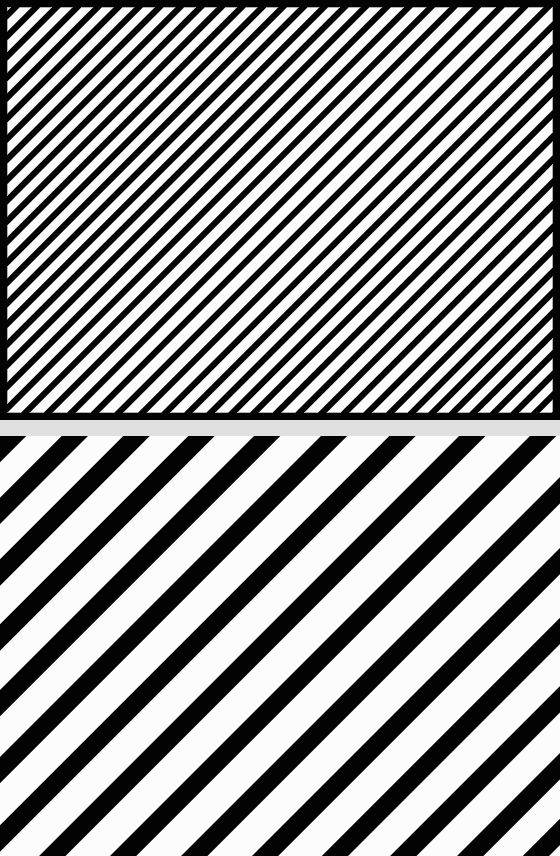
Top: the whole. Bottom: its middle third, enlarged.
Give the GLSL for this pattern, as a Shadertoy shader.

```glsl
// Black diagonal stripes on white inside a solid black frame.
// Stripes rise to the right at 45 degrees; their spacing is tight near the
// upper left, opens out past the middle and tightens again at the lower right.

const vec3 PAPER = vec3(0.99);
const vec3 INK = vec3(0.01);

// Lengths are fractions of the canvas height.
const float FRAME_WIDTH = 0.0174;
const float STRIPE_HALF_WIDTH = 0.0074;
const int STRIPE_COUNT = 45;
const float FIRST_STRIPE = 0.0538;   // offset along x from the upper left corner
const float STRIPE_SPACING = 0.04896;
const float EXTRA_SPACING = 0.00503; // added to each gap in the wide zone
const float WIDE_START = 17.0;       // stripe index where the gaps open
const float WIDE_LENGTH = 19.5;      // number of wide gaps
const float DRIFT = 0.0052;          // gentle swing inside the wide zone
const float DRIFT_LENGTH = 13.0;
const float TAU = 6.28319;

// Offset of a stripe's centre line, measured horizontally.
float stripeOffset(float index) {
    float wideGaps = clamp(index - WIDE_START, 0.0, WIDE_LENGTH);
    float phase = clamp((index - WIDE_START) / DRIFT_LENGTH, 0.0, 1.0);
    return FIRST_STRIPE + STRIPE_SPACING * index
         + EXTRA_SPACING * wideGaps - DRIFT * sin(TAU * phase);
}

// Signed distance to the nearest stripe, negative inside it.
float stripeDistance(vec2 p) {
    float diagonal = p.x + 1.0 - p.y;
    float nearest = 10.0;
    for (int i = 0; i < STRIPE_COUNT; i++) {
        nearest = min(nearest, abs(diagonal - stripeOffset(float(i))));
    }
    return nearest * inversesqrt(2.0) - STRIPE_HALF_WIDTH;
}

// Signed distance to the frame, negative inside it.
float frameDistance(vec2 p, vec2 size) {
    vec2 edge = min(p, size - p);
    return min(edge.x, edge.y) - FRAME_WIDTH;
}

void mainImage(out vec4 fragColor, in vec2 fragCoord) {
    vec2 p = fragCoord / iResolution.y;
    vec2 size = iResolution.xy / iResolution.y;
    float pixel = 1.0 / iResolution.y;

    // Union of stripes and frame, smoothed over one pixel
    float inkDistance = min(stripeDistance(p), frameDistance(p, size));
    float coverage = clamp(0.5 - inkDistance / pixel, 0.0, 1.0);

    fragColor = vec4(mix(PAPER, INK, coverage), 1.0);
}
```
